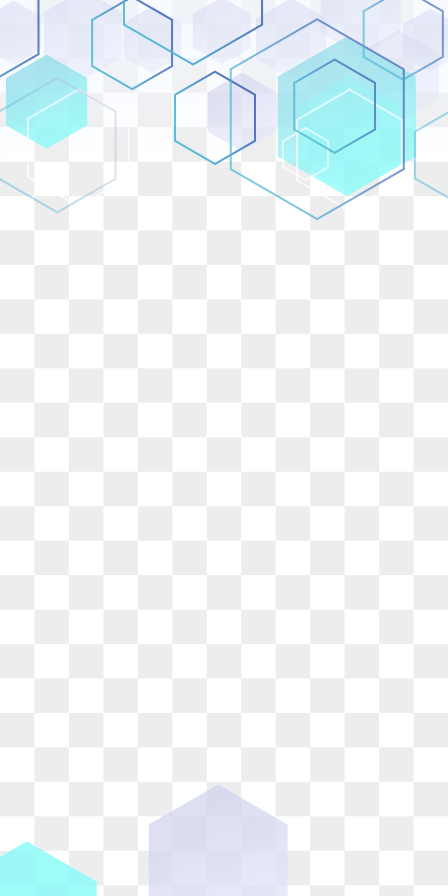
Write a Shadertoy shader that draws this background.

```glsl
// Pale checkerboard with translucent cyan and lavender hexagons and thin outlines.
// Each hexagon is a distance function blended over a mod-based checker;
// coordinates run 0..100 across and 0..200 downward from the top.

const vec3 CYAN = vec3(0.55, 0.98, 0.97);
const vec3 AQUA = vec3(0.59, 0.87, 0.92);
const vec3 LAVENDER = vec3(0.82, 0.83, 0.93);
const vec3 MIST = vec3(0.88, 0.90, 0.97);
const vec3 BLUE = vec3(0.27, 0.40, 0.72);
const vec3 TEAL = vec3(0.30, 0.72, 0.84);
const vec3 WHITE = vec3(1.0);

float hash(float n) {
    return fract(sin(n * 91.7) * 4375.5);
}

// Signed distance to a pointy-top hexagon with the given corner radius.
float hexagon(vec2 p, float radius) {
    p = abs(p);
    return max(p.x, dot(p, vec2(0.5, 0.8660))) - radius * 0.8660;
}

float coverage(float dist, float pixel) {
    return 1.0 - smoothstep(-0.5 * pixel, 0.5 * pixel, dist);
}

// Filled hexagon, shaded from its top colour to its bottom colour.
vec3 fillHex(vec3 base, vec2 p, vec2 center, float radius,
             vec3 top, vec3 bottom, float alpha, float pixel) {
    vec2 q = p - center;
    float blend = smoothstep(-radius, radius, q.y + 0.4 * q.x);
    float mask = coverage(hexagon(q, radius), pixel);
    return mix(base, mix(top, bottom, blend), alpha * mask);
}

// Outlined hexagon, coloured from left to right.
vec3 lineHex(vec3 base, vec2 p, vec2 center, float radius,
             vec3 left, vec3 right, float alpha, float pixel) {
    vec2 q = p - center;
    float mask = coverage(abs(hexagon(q, radius)) - 0.23, pixel);
    float blend = smoothstep(-radius, radius, q.x - 0.5 * q.y);
    return mix(base, mix(left, right, blend), alpha * mask);
}

vec3 checker(vec2 p, float pixel) {
    float cell = 100.0 / 13.0;
    vec2 grid = (p - vec2(0.0, 5.3)) / cell;
    vec2 toEdge = 0.5 - abs(fract(grid) - 0.5);
    vec2 side = 1.0 - 2.0 * mod(floor(grid), 2.0);
    vec2 wave = side * clamp(toEdge * cell * 2.0 / pixel, 0.0, 1.0);
    return vec3(mix(1.0, 0.93, 0.5 + 0.5 * wave.x * wave.y));
}

void mainImage(out vec4 fragColor, in vec2 fragCoord) {
    float pixel = 200.0 / iResolution.y;
    vec2 p = vec2(fragCoord.x - 0.5 * iResolution.x, iResolution.y - fragCoord.y) * pixel;
    p.x += 50.0;

    // Checkerboard and top haze
    vec3 col = checker(p, pixel);
    col = mix(col, vec3(0.95, 0.97, 1.0), 0.65 * (1.0 - smoothstep(4.0, 42.0, p.y)));

    // Scattered pale hexagons along the top
    for (int i = 0; i < 7; i++) {
        float n = float(i);
        vec2 center = vec2(3.0 + 15.5 * n, 2.0 + 7.0 * hash(n + 1.0));
        col = fillHex(col, p, center, 7.0 + 4.0 * hash(n + 8.0), LAVENDER, MIST, 0.45, pixel);
    }

    // Lavender panels
    col = fillHex(col, p, vec2(54.0, 25.0), 8.8, LAVENDER, MIST, 0.6, pixel);
    col = fillHex(col, p, vec2(89.0, 17.0), 10.3, LAVENDER, MIST, 0.4, pixel);
    col = fillHex(col, p, vec2(48.7, 193.0), 17.9, LAVENDER, MIST, 0.75, pixel);

    // Cyan panels
    col = fillHex(col, p, vec2(10.4, 22.7), 10.5, AQUA, CYAN, 0.80, pixel);
    col = fillHex(col, p, vec2(77.4, 26.0), 17.8, AQUA, CYAN, 0.74, pixel);
    col = fillHex(col, p, vec2(78.0, 30.0), 13.0, CYAN, CYAN, 0.35, pixel);
    col = fillHex(col, p, vec2(6.0, 205.8), 18.0, CYAN, CYAN, 0.85, pixel);

    // White outlines
    col = lineHex(col, p, vec2(78.0, 33.5), 13.5, WHITE, WHITE, 0.65, pixel);
    col = lineHex(col, p, vec2(17.5, 33.0), 13.0, WHITE, WHITE, 0.65, pixel);
    col = lineHex(col, p, vec2(68.2, 34.4), 5.8, WHITE, WHITE, 0.6, pixel);

    // Faint outlines
    col = lineHex(col, p, vec2(12.8, 32.4), 15.0, TEAL, LAVENDER * 0.9, 0.45, pixel);
    col = lineHex(col, p, vec2(101.6, 34.6), 10.4, TEAL, TEAL, 0.5, pixel);

    // Strong outlines
    col = lineHex(col, p, vec2(-7.0, 3.1), 18.0, TEAL, BLUE, 0.85, pixel);
    col = lineHex(col, p, vec2(29.5, 9.6), 10.3, TEAL, BLUE, 0.85, pixel);
    col = lineHex(col, p, vec2(43.1, -3.4), 17.8, TEAL, BLUE, 0.9, pixel);
    col = lineHex(col, p, vec2(48.0, 26.3), 10.3, TEAL, BLUE, 0.9, pixel);
    col = lineHex(col, p, vec2(70.8, 26.6), 22.3, TEAL, BLUE, 0.7, pixel);
    col = lineHex(col, p, vec2(74.7, 23.7), 10.4, TEAL, BLUE, 0.75, pixel);
    col = lineHex(col, p, vec2(90.0, 7.6), 10.2, TEAL, BLUE, 0.65, pixel);

    fragColor = vec4(col, 1.0);
}
```
